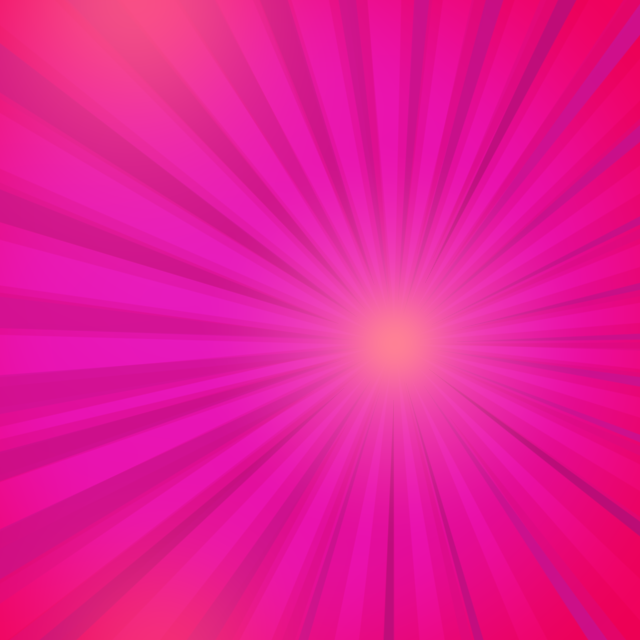
Reproduce this background procedurally as a WebGL 1 fragment shader.

```glsl
precision highp float;
// Magenta sunburst: tapered dark and pale rays leave an off-centre hub.
// A harmonic warp spaces the rays unevenly, a hash varies width and tint,
// and soft radial glows warm the hub and the left corners.
uniform vec2 u_resolution;

float hash(float n) {
  return fract(sin(n * 127.1 + 11.7) * 43758.5453);
}

// Direction of a ray in radians; the harmonics crowd or spread the fan.
float rayAngle(float turn) {
  float warp = 8.5 * cos(turn) - 4.2 * sin(turn) + 3.0 * cos(2.0 * turn)
             + 2.4 * sin(3.0 * turn) + 1.6 * cos(5.0 * turn - 1.2);
  return radians(warp - 21.0) - turn;
}

// Wedge coverage: a tip at distance start, opening by slope on each side.
float wedge(vec2 p, float angle, float start, float slope, float soft) {
  vec2 dir = vec2(cos(angle), sin(angle));
  float along = dot(p, dir) - start;
  float across = abs(p.x * dir.y - p.y * dir.x);
  return smoothstep(-soft, soft, slope * along - across) * step(0.0, along);
}

float glow(vec2 p, float radius) {
  return exp(-dot(p, p) / (radius * radius));
}

void main() {
  vec2 uv = gl_FragCoord.xy / u_resolution;
  vec2 p = uv - vec2(0.617, 0.4635);
  float soft = 1.0 / min(u_resolution.x, u_resolution.y);

  // Magenta field, redder in the corners and more violet left of the hub
  float corner = smoothstep(0.36, 0.74, length(uv - vec2(0.45, 0.5)));
  vec3 color = mix(vec3(0.89, 0.05, 0.61), vec3(0.93, 0.0, 0.33), corner);
  color = mix(color, vec3(0.87, 0.10, 0.72), 0.6 * glow(uv - vec2(0.3, 0.56), 0.24));

  // Fan of rays: broad and faint on the left, narrow and deep on the right
  for (int i = 0; i < 27; i++) {
    float n = float(i);
    float turn = 6.28319 * n / 27.0;
    float h = hash(n);
    float left = smoothstep(-0.2, 0.8, -cos(turn + 0.2));

    float paleAngle = rayAngle(turn + 0.116);
    float pale = wedge(p, paleAngle, 0.03 + 0.04 * h, mix(0.045, 0.06, left), soft);
    color += pale * vec3(0.025, 0.015, 0.07) * (1.0 - 0.6 * corner);

    // A faint side ray gives each dark ray a second, lighter edge
    float angle = rayAngle(turn);
    float width = mix(0.021, 0.045, left) * (0.75 + 0.5 * h);
    float side = wedge(p, angle + (h - 0.5) * 0.09, 0.05 + 0.1 * h, width * 1.2, soft);
    color = mix(color, vec3(0.84, 0.04, 0.50), 0.45 * side);

    float dark = wedge(p, angle, 0.04 + 0.07 * hash(n + 40.0), width, soft);
    vec3 shade = mix(vec3(0.71, 0.05, 0.46), vec3(0.80, 0.07, 0.58), hash(n + 80.0));
    color = mix(color, shade, dark * mix(0.85, 0.6, left));
  }

  // Salmon light at the top left, fainter at the bottom left
  color = mix(color, vec3(1.0, 0.40, 0.46), 0.75 * glow(uv - vec2(0.21, 1.0), 0.17));
  color = mix(color, vec3(0.96, 0.30, 0.62), 0.38 * glow(uv - vec2(0.2, 0.9), 0.27));
  color = mix(color, vec3(0.98, 0.28, 0.44), 0.6 * glow(uv - vec2(0.25, -0.03), 0.17));

  // Pink haze around the hub with a warm core
  float d = length(p);
  color = mix(color, vec3(0.98, 0.50, 0.76), 0.55 * (1.0 - smoothstep(0.02, 0.32, d)));
  color = mix(color, vec3(1.0, 0.51, 0.58), 0.95 * glow(p, 0.075));

  gl_FragColor = vec4(clamp(color, 0.0, 1.0), 1.0);
}
```
